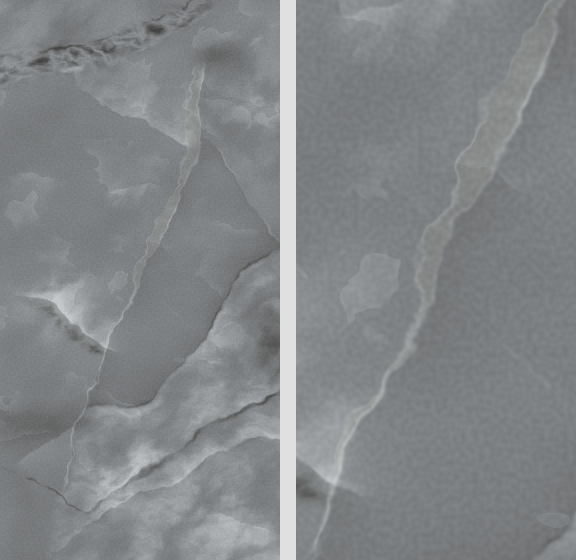
Left, the full canvas; right, a detail of the centre.
Write a WebGL 1 fragment shader that draws this texture.

```glsl
precision highp float;
// Polished grey onyx slab with cloudy layers, pale veils and diagonal cracks.
uniform vec2 u_resolution;

vec2 gradientAt(vec2 cell) {
  vec3 h = fract(cell.xyx * vec3(0.1031, 0.1030, 0.0973));
  h += dot(h, h.yzx + 33.33);
  float angle = 6.2832 * fract((h.x + h.y) * h.z);
  return vec2(cos(angle), sin(angle));
}
float noise(vec2 p) {
  vec2 i = floor(p), f = fract(p), e = vec2(1.0, 0.0);
  vec2 s = f * f * f * (f * (f * 6.0 - 15.0) + 10.0);
  float low = mix(dot(gradientAt(i), f), dot(gradientAt(i + e), f - e), s.x);
  float high = mix(dot(gradientAt(i + e.yx), f - e.yx), dot(gradientAt(i + 1.0), f - 1.0), s.x);
  return mix(low, high, s.y);
}
float fbm(vec2 p) {
  float sum = 0.0, amp = 0.8;
  for (int i = 0; i < 5; i++) {
    sum += amp * noise(p);
    p = mat2(1.6, 1.2, -1.2, 1.6) * p + 17.3;
    amp *= 0.5;
  }
  return sum;
}
// Soft ridge centred on d = 0
float ridge(float d, float width) { return exp(-d * d / (width * width)); }
// Crisp edge at d = 0 that fades out towards positive d
float veil(float d, float width) {
  return smoothstep(-0.004, 0.004, d) * exp(-max(d, 0.0) / width);
}
// Signed distance to the line a-b (positive on its left) and a fade at its ends
vec2 streak(vec2 p, vec2 a, vec2 b) {
  float len = length(b - a);
  vec2 dir = (b - a) / len, r = p - a;
  float t = dot(r, dir) / len;
  float ends = smoothstep(-0.08, 0.15, t) * (1.0 - smoothstep(0.85, 1.08, t));
  return vec2(dir.x * r.y - dir.y * r.x, ends);
}
float wisp(vec2 p, vec2 a, vec2 b, float width) {
  vec2 s = streak(p, a, b);
  return veil(s.x, width) * s.y;
}
float hairline(vec2 p, vec2 a, vec2 b, float width) {
  vec2 s = streak(p, a, b);
  return ridge(s.x, width) * s.y;
}
float blob(vec2 p, vec2 center, vec2 size) {
  vec2 r = (p - center) / size;
  return exp(-dot(r, r));
}

void main() {
  vec2 p = gl_FragCoord.xy / u_resolution.x;
  p.y *= 2.0 * u_resolution.x / u_resolution.y;
  vec2 q = p + 0.06 * vec2(fbm(p * 3.5), fbm(p * 3.5 + 41.0));
  q += 0.008 * vec2(noise(p * 31.0), noise(p * 31.0 + 9.0));
  float cloud = fbm(q * vec2(2.2, 1.8) + 5.0);
  float mottle = fbm(mat2(0.8, -0.6, 0.6, 0.8) * q * vec2(5.0, 8.0) + 23.0);
  float crumple = 1.0 - 3.0 * abs(fbm(q * vec2(10.0, 19.0) + 3.0));
  float patchy = smoothstep(-0.3, 0.3, mottle);
  float broken = smoothstep(-0.25, 0.3, fbm(p * 7.0 + 60.0));
  float tone = 0.502 + 0.065 * cloud + 0.02 * mottle;
  // Faint drifting sheets with torn edges
  float sheet = fbm(q * vec2(2.6, 3.2) + 71.0) - 0.08;
  tone += 0.055 * veil(sheet, 0.16) * patchy;
  // Main diagonal crack and the layer lying to its right
  float rise = q.y - 0.49;
  float crackX = 0.27 + 0.47 * clamp(rise, 0.0, 0.91) + 0.15 * min(rise, 0.0) + 0.17 * max(rise - 0.91, 0.0);
  float crack = (q.x - crackX) * 0.9;
  float crackSpan = smoothstep(0.22, 0.3, q.y) * (1.0 - smoothstep(1.72, 1.8, q.y));
  float arc = (0.55 + 0.6 * smoothstep(0.45, 1.05, q.x) - q.y) * 0.75;
  float rightSide = smoothstep(-0.01, 0.02, crack);
  float body = smoothstep(-0.006, 0.008, arc) * rightSide;
  tone += body * (0.03 + 0.09 * mottle + 0.04 * crumple * patchy);
  tone -= rightSide * (0.12 * ridge(arc, 0.006) * broken + 0.06 * veil(-arc, 0.08));
  tone += 0.05 * rightSide * ridge(arc - 0.02, 0.012) * broken;
  tone -= blob(q, vec2(0.97, 0.75), vec2(0.1, 0.16)) * (0.12 + 0.06 * crumple);
  // Translucent strip inside the crack, bounded by fine bright lines
  float stripWidth = 0.04 * smoothstep(0.85, 1.2, q.y) + 0.05 * mottle;
  float strip = smoothstep(-0.006, 0.006, crack + stripWidth) * (1.0 - smoothstep(-0.004, 0.004, crack)) * crackSpan;
  tone += strip * (0.015 + 0.035 * crumple * broken) - 0.045 * crackSpan * veil(crack, 0.04);
  tone += crackSpan * 0.12 * ridge(crack, 0.0032) * (0.3 + 0.7 * broken);
  tone += crackSpan * 0.08 * ridge(crack + stripWidth, 0.003) * (1.0 - 0.8 * broken);
  // Crumpled band across the top
  float top = q.y - 1.765 - 0.44 * q.x * q.x;
  float topSpan = 1.0 - smoothstep(0.65, 0.8, q.x);
  tone += topSpan * ridge(top + 0.01, 0.045) * (0.19 * crumple - 0.12);
  tone += topSpan * (0.15 * ridge(top + 0.055, 0.007) * patchy - 0.15 * ridge(top - 0.025, 0.006) * broken);
  tone += 0.05 * smoothstep(0.0, 0.06, top) * topSpan * patchy;
  // White layered bands at the bottom
  float lower = (q.y - 0.53 * pow(max(q.x - 0.19, 0.001), 0.7)) * 0.85;
  float layers = 0.3 + 0.5 * patchy + 0.35 * crumple;
  tone += smoothstep(0.17, 0.24, q.x) * (0.13 * veil(lower, 0.045) * layers - 0.09 * veil(-lower, 0.014) * broken);
  tone += 0.035 * smoothstep(0.0, 0.15, -lower) * patchy;
  vec2 upper = streak(q, vec2(0.3, 0.175), vec2(1.15, 0.72));
  tone += upper.y * (0.15 * veil(upper.x, 0.05) * layers - 0.16 * ridge(upper.x + 0.009, 0.008) * broken);
  // Bright cloud on the left with a dark rim below
  tone += 0.1 * blob(q, vec2(0.2, 0.91), vec2(0.14, 0.12)) * patchy;
  tone += 0.2 * wisp(q, vec2(0.08, 0.96), vec2(0.43, 0.75), 0.05) * layers;
  float rim = hairline(q, vec2(0.1, 0.92), vec2(0.4, 0.73), 0.018);
  tone += rim * (0.13 * crumple - 0.14);
  // Translucent wisps and shadowed pockets
  tone += 0.13 * wisp(q, vec2(0.28, 1.7), vec2(0.68, 1.47), 0.09) * layers;
  tone += 0.08 * wisp(q, vec2(0.24, 1.33), vec2(-0.08, 1.39), 0.04) * patchy;
  tone += 0.09 * wisp(q, vec2(0.58, 1.33), vec2(0.36, 1.31), 0.035) * layers;
  tone += 0.1 * wisp(q, vec2(1.05, 0.05), vec2(0.68, 0.22), 0.05) * patchy;
  tone += 0.08 * wisp(q, vec2(0.28, 0.48), vec2(0.05, 0.33), 0.07);
  tone += 0.08 * blob(q, vec2(0.92, 1.6), vec2(0.16, 0.24)) * patchy;
  tone -= 0.1 * blob(q, vec2(0.1, 0.48), vec2(0.22, 0.07)) + 0.1 * blob(q, vec2(0.8, 1.79), vec2(0.07, 0.04));
  // Secondary cracks and scratches
  tone += 0.11 * hairline(q, vec2(0.75, 1.74), vec2(1.05, 1.96), 0.005) * broken;
  vec2 branch = streak(q, vec2(0.73, 1.51), vec2(1.0, 1.12));
  tone += branch.y * (0.1 * ridge(branch.x, 0.003) * broken - 0.06 * veil(-branch.x, 0.03));
  tone -= 0.15 * hairline(q, vec2(-0.05, 0.34), vec2(0.33, 0.18), 0.004) * broken;
  tone += 0.04 * hairline(p, vec2(0.53, 0.97), vec2(0.68, 0.83), 0.003) * broken;
  // Fine grain and a cool stone tint, warmer in the shadows
  tone = clamp(tone + 0.04 * noise(p * 140.0), 0.27, 0.78);
  vec3 tint = mix(vec3(1.0, 1.0, 0.995), vec3(0.978, 1.0, 1.018), smoothstep(0.36, 0.5, tone));
  tint = mix(tint, vec3(0.985, 1.008, 0.985), 0.6 * max(strip, rim));
  gl_FragColor = vec4(tone * tint, 1.0);
}
```
